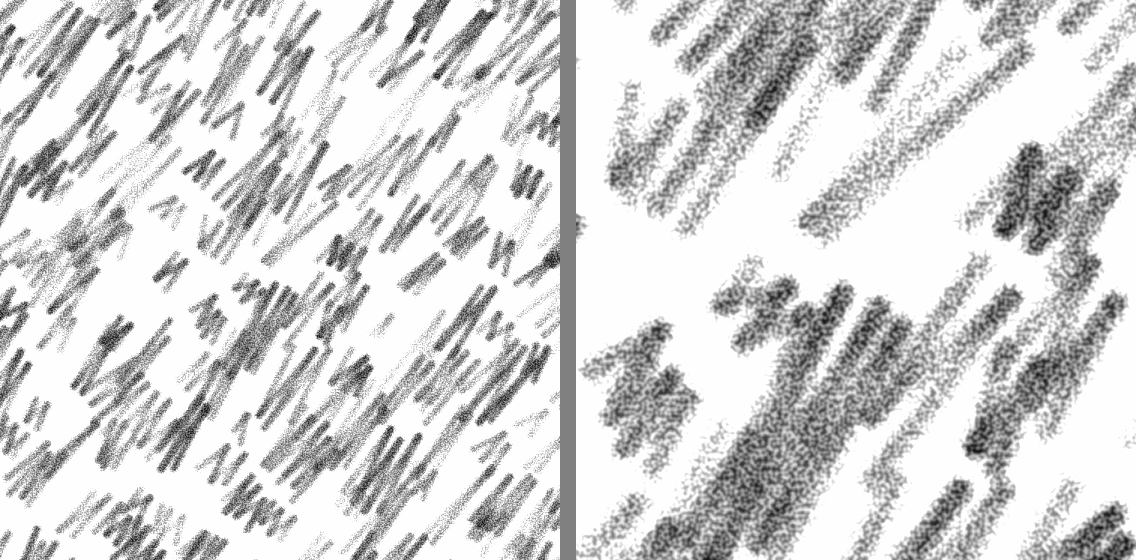
Left, the full canvas; right, a detail of the centre.
A WebGL 1 fragment shader for this pattern:

```glsl
precision highp float;

uniform vec2 u_resolution;

const float TAU = 6.2831853;
const float HATCH_ANGLE = 0.87;            // main stroke direction
const vec2 CELL = vec2(0.105, 0.075);      // one scribble per cell: along, across
const float STROKE_RADIUS = 0.0118;
const vec3 PAPER = vec3(0.995);
const vec3 GRAPHITE = vec3(0.09);

vec2 hash2(vec2 p) {
  vec3 q = fract(p.xyx * vec3(0.1031, 0.1030, 0.0973));
  q += dot(q, q.yzx + 33.33);
  return fract((q.xx + q.yz) * q.zy);
}

vec2 rotate(vec2 p, float angle) {
  float c = cos(angle), s = sin(angle);
  return vec2(c * p.x + s * p.y, c * p.y - s * p.x);
}

float cornerSlope(vec2 corner, vec2 offset) {
  float angle = TAU * hash2(corner).x;
  return dot(vec2(cos(angle), sin(angle)), offset);
}

float gradientNoise(vec2 p) {
  vec2 i = floor(p), f = fract(p);
  vec2 w = f * f * f * (f * (f * 6.0 - 15.0) + 10.0);
  vec2 e = vec2(1.0, 0.0);
  float low = mix(cornerSlope(i, f), cornerSlope(i + e.xy, f - e.xy), w.x);
  float high = mix(cornerSlope(i + e.yx, f - e.yx), cornerSlope(i + e.xx, f - e.xx), w.x);
  return mix(low, high, w.y);
}

float segmentDistance(vec2 p, vec2 a, vec2 b) {
  vec2 pa = p - a, ba = b - a;
  return length(pa - ba * clamp(dot(pa, ba) / dot(ba, ba), 0.0, 1.0));
}

// Turning point of a zigzag: ends alternate along x while it advances in y
vec2 turningPoint(float index, float count, vec2 id, float halfLength, float spacing) {
  vec2 r = hash2(id + index * vec2(17.3, 5.1) + 41.0);
  float side = mod(index, 2.0) * 2.0 - 1.0;
  float along = side * halfLength * mix(0.6, 1.1, r.x);
  float across = (index - 0.5 * count + r.y - 0.5) * spacing;
  return vec2(along, across);
}

// Paper left bare by one zigzag scribble, 1 = untouched
float scribbleBare(vec2 p, vec2 id) {
  vec2 shape = hash2(id + 7.0);
  vec2 hand = hash2(id + 23.0);
  vec2 touch = hash2(id + 59.0);
  float halfLength = mix(0.022, 0.09, shape.x);
  float count = 2.0 + floor(5.0 * shape.y);
  float spacing = mix(0.009, 0.0135, hand.x);
  float pressure = mix(0.4, 0.78, touch.x);
  vec2 q = rotate(p, (hand.y - 0.5) * 0.3);

  float bare = 1.0;
  vec2 start = turningPoint(0.0, count, id, halfLength, spacing);
  for (int i = 0; i < 6; i++) {
    float index = float(i) + 1.0;
    if (index > count) break;
    vec2 end = turningPoint(index, count, id, halfLength, spacing);
    float d = segmentDistance(q, start, end);
    float profile = 1.0 - smoothstep(0.12 * STROKE_RADIUS, STROKE_RADIUS, d);
    float weight = mix(0.62, 1.2, hash2(id + index * 3.7).y);
    bare *= 1.0 - min(pressure * weight, 0.95) * profile;
    start = end;
  }
  return bare;
}

// Graphite laid down by all nearby scribbles
float inkDensity(vec2 p) {
  vec2 q = rotate(p, HATCH_ANGLE);
  vec2 home = floor(q / CELL);
  float bare = 1.0;
  for (int y = -1; y <= 1; y++) {
    for (int x = -1; x <= 1; x++) {
      vec2 id = home + vec2(float(x), float(y));
      vec2 centre = (id + mix(vec2(0.2), vec2(0.8), hash2(id))) * CELL;
      bare *= scribbleBare(q - centre, id);
    }
  }
  return 1.0 - bare;
}

// Height of the paper tooth, centred on one half
float paperTooth(vec2 p) {
  float fine = gradientNoise(p * 373.0);
  float coarse = gradientNoise(rotate(p, 0.6) * 197.0);
  return clamp(0.5 + 1.1 * fine + 0.5 * coarse, 0.0, 1.0);
}

void main() {
  vec2 p = gl_FragCoord.xy / min(u_resolution.x, u_resolution.y);

  // Uneven hand pressure, then graphite caught by the tooth
  float ink = inkDensity(p) * (1.0 + 0.35 * gradientNoise(p * 24.0));
  float dark = clamp(ink - 0.53 * paperTooth(p), 0.0, 1.0);

  gl_FragColor = vec4(mix(PAPER, GRAPHITE, dark), 1.0);
}
```
